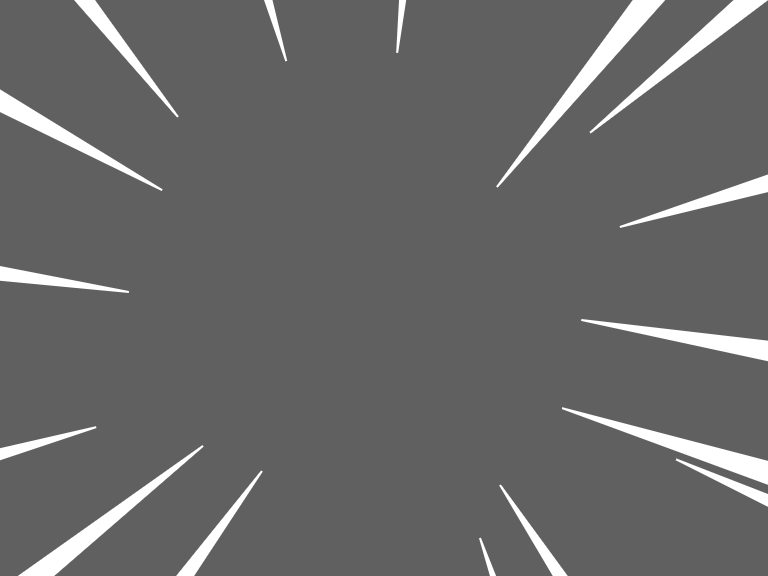
Reproduce this background procedurally as a WebGL 2 fragment shader.

```glsl
#version 300 es
precision highp float;
// Comic speed lines: white wedges burst outward over flat grey.
// Each wedge starts at a tip given in polar form around the centre and
// widens at one shared rate along its heading, as a distance function.

uniform vec2 u_resolution;
out vec4 fragColor;

const vec3 GREY = vec3(0.378);
const vec3 WHITE = vec3(1.0);
const float TIP_HALF_WIDTH = 0.0017;
const float TAPER = 0.0485;
const int RAY_COUNT = 16;

// Tip bearing and ray heading in degrees, tip radius in canvas heights.
const float BEARING[RAY_COUNT] = float[](
    140.3, 113.3, 86.8, 41.8, 37.0, 14.5, -9.2, -34.0,
    -30.4, -59.5, -69.0, 236.3, 221.1, 205.8, 180.9, 156.2);
const float RADIUS[RAY_COUNT] = float[](
    0.465, 0.429, 0.409, 0.263, 0.448, 0.423, 0.347, 0.373,
    0.588, 0.397, 0.465, 0.382, 0.417, 0.555, 0.443, 0.421);
const float HEADING[RAY_COUNT] = float[](
    128.5, 106.4, 84.1, 51.0, 39.7, 16.4, -9.4, -17.4,
    -24.0, -56.6, -71.1, 233.9, 218.1, 195.7, 171.8, 151.2);

vec2 unitVector(float degrees) {
    float angle = radians(degrees);
    return vec2(cos(angle), sin(angle));
}

// Signed distance to an endless wedge with a small blunt tip.
float wedgeDistance(vec2 point, vec2 tip, vec2 direction, float halfWidth, float taper) {
    vec2 offset = point - tip;
    float along = dot(offset, direction);
    float across = abs(dot(offset, vec2(-direction.y, direction.x)));
    float side = (across - halfWidth - taper * along) * inversesqrt(1.0 + taper * taper);
    return max(side, -along);
}

// Coverage of a shape, softened over one pixel.
float coverage(float signedDistance, float pixel) {
    return clamp(0.5 - signedDistance / pixel, 0.0, 1.0);
}

void main() {
    float pixel = 1.0 / u_resolution.y;
    vec2 point = (gl_FragCoord.xy - 0.5 * u_resolution) * pixel;

    // Union of all rays
    float nearest = 10.0;
    for (int i = 0; i < RAY_COUNT; i++) {
        vec2 tip = RADIUS[i] * unitVector(BEARING[i]);
        float ray = wedgeDistance(point, tip, unitVector(HEADING[i]), TIP_HALF_WIDTH, TAPER);
        nearest = min(nearest, ray);
    }

    fragColor = vec4(mix(GREY, WHITE, coverage(nearest, pixel)), 1.0);
}
```
